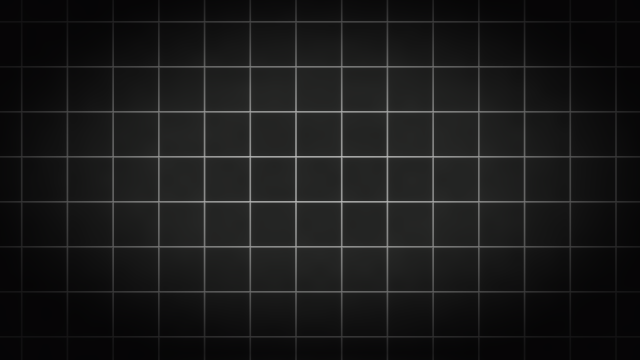
A Shadertoy shader for this pattern:

```glsl
#define CELLS vec2(14.0, 8.0)
#define LINE_OFFSET vec2(0.475, 0.515)
#define HALF_WIDTH 0.018
#define HALO_SIZE 0.055
#define HALO_GAIN 0.07
#define LINE_GAIN 0.48
#define LIGHT_CENTRE vec2(0.5, 0.52)
#define GRAIN_PER_CELL 3.0
#define GRAIN_GAIN 0.008
#define EDGE_COLOUR vec3(0.022, 0.020, 0.023)
#define CENTRE_COLOUR vec3(0.140, 0.143, 0.139)

float hash(vec2 p) {
    return fract(sin(dot(p, vec2(127.1, 311.7))) * 43758.5453);
}

// Value noise that wraps after the given whole period
float wrappedNoise(vec2 p, vec2 period) {
    vec2 i = floor(p), f = fract(p);
    f = f * f * (3.0 - 2.0 * f);
    float a = hash(mod(i, period));
    float b = hash(mod(i + vec2(1.0, 0.0), period));
    float c = hash(mod(i + vec2(0.0, 1.0), period));
    float d = hash(mod(i + vec2(1.0, 1.0), period));
    return mix(mix(a, b, f.x), mix(c, d, f.x), f.y);
}

// Box-filtered coverage of a thin line at distance d
vec2 lineCoverage(vec2 d, vec2 pixel) {
    vec2 overlap = min(d + 0.5 * pixel, vec2(HALF_WIDTH))
                 - max(d - 0.5 * pixel, vec2(-HALF_WIDTH));
    return clamp(overlap / pixel, 0.0, 1.0);
}

void mainImage(out vec4 fragColor, in vec2 fragCoord) {
    vec2 uv = fragCoord / iResolution.xy;
    vec2 pixel = CELLS / iResolution.xy;

    // Elliptical light, wrapped around the canvas
    vec2 fromCentre = fract(uv - LIGHT_CENTRE + 0.5) - 0.5;
    float radius = 2.0 * length(fromCentre);
    float backLight = 1.0 - smoothstep(0.4, 1.15, radius);
    float lineLight = mix(0.09, 1.0, 1.0 - smoothstep(0.1, 1.3, radius));

    // Background with faint mottling
    vec2 period = CELLS * GRAIN_PER_CELL;
    float grain = wrappedNoise(uv * period, period) - 0.5;
    vec3 colour = mix(EDGE_COLOUR, CENTRE_COLOUR, backLight);
    colour += grain * GRAIN_GAIN * (0.3 + backLight);

    // Distance to the nearest vertical (x) and horizontal (y) line
    vec2 grid = uv * CELLS - LINE_OFFSET;
    vec2 index = mod(floor(grid + 0.5), CELLS);
    vec2 dist = abs(fract(grid + 0.5) - 0.5);

    // Each line has a slightly different strength
    vec2 strength = vec2(0.88, 1.0)
                  + 0.1 * (vec2(hash(vec2(index.x, 3.0)), hash(vec2(7.0, index.y))) - 0.5);
    vec2 core = lineCoverage(dist, pixel) * strength;
    vec2 halo = exp(-dist / HALO_SIZE) * HALO_GAIN;
    float glow = max(core.x, core.y) + 0.15 * core.x * core.y + halo.x + halo.y;
    colour += LINE_GAIN * lineLight * glow;

    fragColor = vec4(clamp(colour, 0.0, 1.0), 1.0);
}
```
